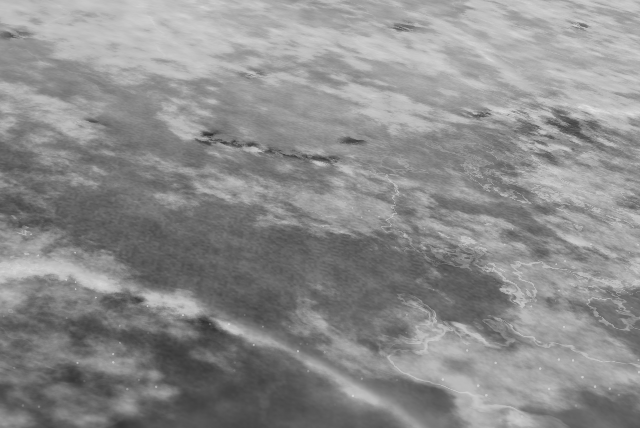
Reproduce this texture procedurally as a Shadertoy shader.

```glsl
float hash(vec2 p) {
    return fract(sin(dot(p, vec2(127.1, 311.7))) * 43758.5453);
}

float noise(vec2 p) {
    vec2 i = floor(p), f = fract(p);
    f = f * f * (3.0 - 2.0 * f);
    return mix(mix(hash(i), hash(i + vec2(1, 0)), f.x),
               mix(hash(i + vec2(0, 1)), hash(i + vec2(1, 1)), f.x), f.y);
}

// Fractal noise whose fine octaves fade when out of focus
float fbm(vec2 p, float focus) {
    float sum = 0.0, total = 0.0, amp = 1.0;
    for (int i = 0; i < 6; i++) {
        sum += amp * noise(p);
        total += amp;
        amp *= mix(0.42, 0.62, focus);
        p = mat2(1.6, 1.2, -1.2, 1.6) * p + 7.3;
    }
    return sum / total;
}

float bell(float x, float width) {
    return exp(-x * x / (width * width));
}

float blob(vec2 p, vec2 center, vec2 size) {
    vec2 q = (p - center) / size;
    return exp(-dot(q, q));
}

// Sparse bright crystals, one per cell
float glints(vec2 p, float radius) {
    vec2 cell = floor(p);
    vec2 center = 0.25 + 0.5 * vec2(hash(cell + 3.1), hash(cell + 8.7));
    float d = length(fract(p) - center);
    return step(0.93, hash(cell)) * smoothstep(radius, radius * 0.3, d);
}

void mainImage(out vec4 fragColor, in vec2 fragCoord) {
    vec2 uv = fragCoord / iResolution.y;
    float focus = bell(uv.y - 0.45, 0.36);

    // Tilted ground plane seen at a low angle
    float depth = 1.0 / (1.75 - uv.y - 0.22 * (uv.x - 0.75));
    vec2 ground = vec2((uv.x - 0.75) * depth, 3.0 * depth);
    vec2 warp = vec2(fbm(ground * 4.0 + 11.0, focus), fbm(ground * 4.0 + 37.0, focus)) - 0.5;
    float patches = fbm(ground * 5.0 + warp * 1.5, focus);
    float detail = fbm(ground * 24.0 + 5.0, focus);

    // Damp mud, paler with distance
    float tone = mix(0.40, 0.64, smoothstep(0.4, 0.98, uv.y + 0.1 * (uv.x - 0.75)));
    tone += 0.20 * (fbm(ground * 3.0 + 51.0, focus) - 0.5) + 0.16 * (detail - 0.5);
    tone -= 0.07 * blob(uv, vec2(0.2, 0.08), vec2(0.5, 0.2));

    // Salt film, sparse on the bare flat
    float bare = blob(uv, vec2(0.48, 0.4), vec2(0.34, 0.15))
               + 0.8 * blob(uv, vec2(0.3, 0.63), vec2(0.4, 0.09));
    float crusted = blob(uv, vec2(0.82, 0.53), vec2(0.35, 0.07))
                  + blob(uv, vec2(1.25, 0.25), vec2(0.4, 0.3))
                  + blob(uv, vec2(0.02, 0.48), vec2(0.16, 0.16));
    float salt = smoothstep(0.44, 0.66, patches + 0.25 * (detail - 0.5) - 0.16 * bare + 0.06 * crusted);
    tone += salt * mix(0.21, 0.13, uv.y) * (0.55 + 0.9 * detail);

    // Meandering veins of crust
    float web = abs(fbm(ground * 3.6 + warp * 2.0 + 23.0, focus) - 0.5);
    float vein = smoothstep(0.035, 0.0, web) * clamp(0.25 + crusted - bare, 0.0, 1.0);
    tone += 0.17 * vein * (0.4 + detail);

    // Long pressure ridges
    float wobble = 0.11 * warp.x + 0.03 * (detail - 0.5);
    float right = 1.5 - uv.x;
    float nearLine = uv.y - 0.36 + 0.1 * uv.x + 0.3 * uv.x * uv.x + wobble;
    float midLine = uv.y - 0.77 + 0.2 * uv.x + wobble * 0.7;
    float farLine = uv.y - 0.74 - 0.9 * right * right + wobble * 0.5;
    float sideLine = uv.y - 0.37 - 2.0 * right * right + wobble;
    float midSpan = smoothstep(0.4, 0.55, uv.x) * smoothstep(1.3, 1.1, uv.x);
    float ridge = bell(nearLine, 0.018) + 0.5 * bell(nearLine, 0.05)
                + bell(midLine, 0.009) * midSpan
                + bell(farLine, 0.010) * smoothstep(1.02, 1.12, uv.x)
                + bell(sideLine, 0.011) * smoothstep(1.2, 1.26, uv.x);
    tone += 0.19 * ridge * (0.35 + 1.1 * detail);
    tone -= 0.12 * bell(nearLine + 0.03, 0.014) * smoothstep(0.4, 0.6, patches);

    // Dark broken clods along the ridge, in one field and strewn afar
    float clods = bell(midLine - 0.008, 0.016) * smoothstep(0.42, 0.5, uv.x) * smoothstep(0.85, 0.75, uv.x)
                + 0.75 * blob(uv, vec2(1.3, 0.69), vec2(0.13, 0.08));
    for (int i = 0; i < 9; i++) {
        float id = float(i);
        vec2 center = vec2((id + hash(vec2(id, 2.0))) / 6.0, 0.66 + 0.3 * hash(vec2(id, 5.0)));
        clods += 0.9 * blob(uv + 0.06 * warp, center, vec2(0.035, 0.011));
    }
    float rubble = fbm(ground * 34.0 + 71.0, max(focus, 0.5));
    tone -= 0.3 * min(clods, 1.0) * smoothstep(0.38, 0.62, rubble);
    tone += 0.14 * min(clods, 1.0) * smoothstep(0.56, 0.7, detail);

    // Fine grit and wet sparkle
    tone += 0.07 * focus * (noise(ground * vec2(210.0, 150.0)) - 0.5);
    float sparkle = glints(uv * 48.0, mix(0.24, 0.13, focus)) * smoothstep(0.62, 0.4, uv.y);
    tone += 0.24 * sparkle * clamp(salt + ridge, 0.0, 1.0);

    // Stretch the contrast, keeping soft highlights
    tone = 0.52 + (tone - 0.51) * 1.12;
    tone = min(tone, 0.72 + 0.4 * max(tone - 0.72, 0.0));
    fragColor = vec4(vec3(clamp(tone, 0.12, 0.95)), 1.0);
}
```
